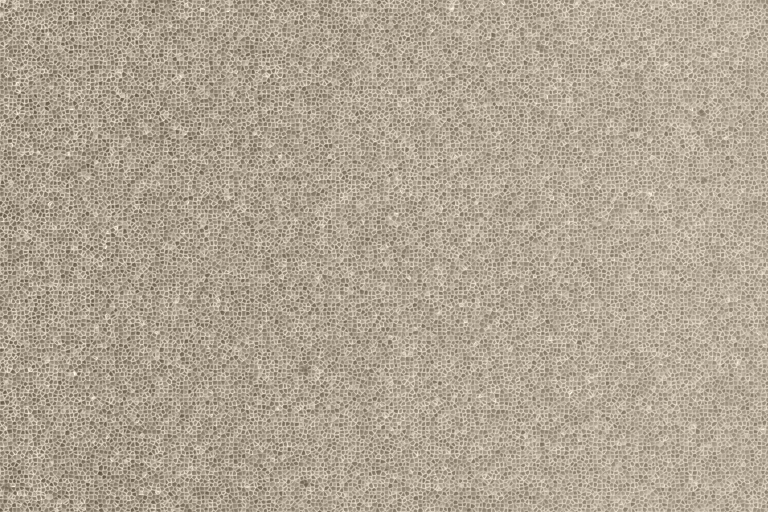
A Shadertoy shader for this texture:

```glsl
// Fine-pored beige foam: tiny dark cells with pale rims, glints and a few pits.
#define CELLS 125.0          // cells per canvas height
#define PORE_DEPTH 0.22      // darkness of cell hollows
#define CELL_VARIATION 0.13  // random tone from cell to cell
#define RELIEF 0.10          // slanted light across each cell
#define GLINT_SHARE 0.018    // share of cells that sparkle
#define GLINT_GAIN 0.20
#define PIT_COUNT 11
#define PIT_DEPTH 0.17
#define BASE_COLOR vec3(0.667, 0.622, 0.554)

vec2 hash2(vec2 p) {
    vec3 q = fract(p.xyx * vec3(0.1031, 0.1030, 0.0973));
    q += dot(q, q.yzx + 33.33);
    return fract((q.xx + q.yz) * q.zy);
}

float valueNoise(vec2 p) {
    vec2 cell = floor(p), f = fract(p);
    f = f * f * (3.0 - 2.0 * f);
    float low = mix(hash2(cell).x, hash2(cell + vec2(1, 0)).x, f.x);
    float high = mix(hash2(cell + vec2(0, 1)).x, hash2(cell + vec2(1, 1)).x, f.x);
    return mix(low, high, f.y);
}

// Brightness offset of the cellular surface, centred near zero
float foam(vec2 uv) {
    vec2 p = uv * CELLS + 20.0;
    vec2 home = floor(p), nearestId = home, toCentre = vec2(0.0);
    float nearest = 9.0, second = 9.0;
    for (int y = -1; y <= 1; y++)
    for (int x = -1; x <= 1; x++) {
        vec2 id = home + vec2(x, y);
        vec2 offset = id + 0.1 + 0.8 * hash2(id) - p;
        float dist = length(offset);
        if (dist < nearest) {
            second = nearest;
            nearest = dist;
            nearestId = id;
            toCentre = offset;
        } else {
            second = min(second, dist);
        }
    }
    vec2 random = hash2(nearestId + 71.7);
    float hollow = smoothstep(0.05, 0.5, second - nearest) - 0.58;
    float tone = -PORE_DEPTH * (0.5 + random.x) * hollow;
    tone += CELL_VARIATION * (random.y - 0.5);
    tone += RELIEF * dot(toCentre, vec2(-0.6, 0.8));
    float glint = step(1.0 - GLINT_SHARE, hash2(nearestId + 13.1).x);
    return tone + GLINT_GAIN * glint * (1.0 - smoothstep(0.2, 0.6, nearest));
}

// Coverage of sparse, ragged dark pits, gathered towards the bottom
float pits(vec2 uv, float aspect) {
    float cover = 0.0;
    float ragged = 0.6 + 0.8 * valueNoise(uv * 140.0);
    for (int i = 0; i < PIT_COUNT; i++) {
        vec2 place = hash2(vec2(float(i) * 7.3 + 2.0, 5.0));
        vec2 form = hash2(vec2(float(i) * 3.7 + 9.0, 41.0));
        vec2 d = uv - vec2(place.x * aspect, pow(place.y, 1.4));
        float angle = -1.2 * form.y;
        d = mat2(cos(angle), -sin(angle), sin(angle), cos(angle)) * d;
        d.x /= 1.0 + 1.5 * form.y * form.y;
        float radius = mix(0.003, 0.0075, form.x);
        float strength = mix(0.5, 1.0, form.x);
        float pit = 1.0 - smoothstep(0.55, 1.3, length(d) / (radius * ragged));
        cover = max(cover, strength * pit);
    }
    return cover;
}

void mainImage(out vec4 fragColor, in vec2 fragCoord) {
    float aspect = iResolution.x / iResolution.y;
    vec2 uv = fragCoord / iResolution.y;
    float across = uv.x / aspect;

    // Average four samples to smooth the cell edges
    float grain = 0.0;
    for (int i = 0; i < 4; i++) {
        vec2 shift = vec2(i % 2, i / 2) * 0.5 - 0.25;
        grain += 0.25 * foam((fragCoord + shift) / iResolution.y);
    }
    grain *= mix(1.2, 0.85, across);

    // Broad light from the right, with faint mottling
    float light = 0.07 * (smoothstep(0.0, 1.0, across) - 0.5);
    light += 0.02 * (valueNoise(uv * vec2(9.0, 5.0)) - 0.5);
    light += 0.02 * (valueNoise(uv * 32.0) - 0.5);

    float pit = pits(uv, aspect);
    float tone = light + grain * (1.0 - 0.6 * pit) - PIT_DEPTH * pit;
    fragColor = vec4(clamp(BASE_COLOR + tone, 0.0, 1.0), 1.0);
}
```
